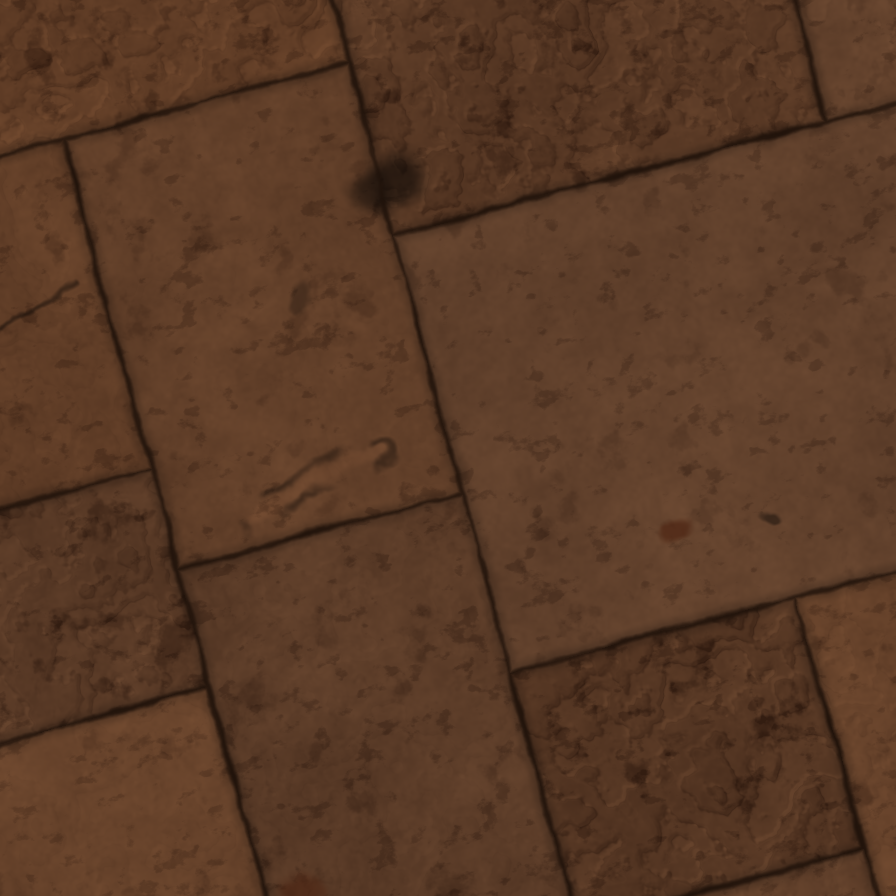
This texture is drawn by a WebGL 2 fragment shader. Its source:

```glsl
#version 300 es
precision highp float;
// Worn brown stone paving, laid at a slant. Straight cuts divide the plane into
// rectangular slabs; each has its own tone, warmth and roughness. Layered noise
// adds flaking relief, pits and stains, and the box distance draws the joints.
uniform vec2 u_resolution;
out vec4 fragColor;

const vec3 DARK_STONE = vec3(0.25, 0.155, 0.1);
const vec3 PALE_STONE = vec3(0.43, 0.292, 0.2);
const vec3 JOINT = vec3(0.125, 0.072, 0.04);
const vec3 RUST = vec3(0.3, 0.14, 0.07);
const float TILT = 0.262;

struct Slab { vec4 box; vec3 finish; };  // finish: tone, warmth, roughness

float hash(vec2 p) {
  vec3 h = fract(vec3(p.xyx) * 0.1031);
  h += dot(h, h.yzx + 33.33);
  return fract((h.x + h.y) * h.z);
}

float noise(vec2 p) {
  vec2 i = floor(p), f = fract(p);
  f = f * f * (3.0 - 2.0 * f);
  return mix(mix(hash(i), hash(i + vec2(1, 0)), f.x),
             mix(hash(i + vec2(0, 1)), hash(i + vec2(1, 1)), f.x), f.y);
}

float fbm(vec2 p) {
  float sum = 0.0, amp = 0.5;
  for (int i = 0; i < 5; i++) {
    sum += amp * noise(p);
    p = mat2(1.6, 1.2, -1.2, 1.6) * p + 17.3;
    amp *= 0.5;
  }
  return sum;
}

// Keep the side of a cut that holds the coordinate x.
void cut(float x, float at, inout float low, inout float high) {
  if (x < at) high = min(high, at); else low = max(low, at);
}

Slab findSlab(vec2 q) {
  vec4 b = vec4(-1, -1, 2, 2);
  vec3 f;
  cut(q.x, 0.616, b.x, b.z);
  if (q.x < 0.616) {
    cut(q.y, 0.797, b.y, b.w);
    f = vec3(0.66, 0.8, 0.8);
    if (q.y < 0.797) {
      cut(q.x, 0.287, b.x, b.z);
      if (q.x > 0.287) {
        cut(q.y, 0.301, b.y, b.w);
        f = q.y > 0.301 ? vec3(0.64, 0.45, 0.12) : vec3(0.56, 0.1, 0.22);
      } else {
        cut(q.y, 0.417, b.y, b.w);
        cut(q.y, 0.166, b.y, b.w);
        f = q.y > 0.417 ? vec3(0.68, 0.7, 0.25)
          : q.y > 0.166 ? vec3(0.46, 0.2, 0.7) : vec3(0.82, 0.6, 0.2);
      }
    }
  } else {
    cut(q.y, 0.597, b.y, b.w);
    cut(q.y, 0.093, b.y, b.w);
    f = vec3(0.74, 0.0, 0.04);
    if (q.y > 0.597) {
      cut(q.x, 1.116, b.x, b.z);
      f = q.x < 1.116 ? vec3(0.48, 0.4, 0.85) : vec3(0.64, 0.1, 0.4);
    } else if (q.y < 0.093) {
      cut(q.x, 0.945, b.x, b.z);
      f = vec3(0.78, 0.6, 0.4);
      if (q.x < 0.945) {
        cut(q.y, -0.198, b.y, b.w);
        f = q.y > -0.198 ? vec3(0.42, 0.35, 0.9) : vec3(0.6, 0.2, 0.4);
      }
    }
  }
  return Slab(b, f);
}

float edgeDistance(vec2 q, vec4 b) {
  vec2 d = min(q - b.xy, b.zw - q);
  return min(d.x, d.y);
}

// Height in soft steps, like split layers of stone.
float terraces(vec2 q) {
  float h = fbm(q * 17.0) * 6.0;
  return floor(h) + smoothstep(0.2, 0.8, fract(h));
}

// Irregular specks where fine noise rises above a level.
float specks(vec2 q, float level) {
  return smoothstep(level, level + 0.14, fbm(q));
}

float segment(vec2 p, vec2 a, vec2 b) {
  vec2 ab = b - a;
  return length(p - a - ab * clamp(dot(p - a, ab) / dot(ab, ab), 0.0, 1.0));
}

float spot(vec2 p, vec2 centre, float radius) {
  return 1.0 - smoothstep(radius * 0.4, radius, length(p - centre));
}

void main() {
  vec2 p = gl_FragCoord.xy / u_resolution;
  vec2 q = mat2(cos(TILT), -sin(TILT), sin(TILT), cos(TILT)) * p;
  vec2 wobble = vec2(fbm(q * 13.0), fbm(q * 13.0 + 40.0)) - 0.48;
  q += 0.009 * wobble;
  Slab slab = findSlab(q);
  float rough = slab.finish.z;
  vec2 s = q + slab.box.xy * 7.0 + 20.0;

  // Stone body: blotches, grain, flaking layers and pits
  float tone = slab.finish.x + 0.4 * (fbm(s * 7.0) - 0.48);
  tone += 0.3 * (fbm(s * 45.0) - 0.48) + 0.1 * (noise(s * 170.0) - 0.5);
  float level = terraces(s);
  float relief = clamp(level - terraces(s + vec2(0.003, -0.004)), -0.6, 0.6);
  float rim = 1.0 - smoothstep(0.0, 0.4, abs(fract(level) - 0.5));
  tone += rough * (0.4 * relief - 0.2 * rim + 0.08 * (level - 2.5));
  tone -= 0.32 * specks(s * vec2(50, 70), 0.6);
  tone -= (0.22 + 0.25 * rough) * specks(s * 28.0 + 9.0, 0.63);
  vec3 color = mix(DARK_STONE, PALE_STONE, clamp(tone, -0.3, 1.2));
  color *= mix(vec3(1), vec3(1.04, 0.98, 0.89), slab.finish.y);

  // A split slab, a long flake, and a few stains
  vec2 w = p + 0.06 * wobble;
  float split = segment(w, vec2(-0.02, 0.617), vec2(0.098, 0.694));
  float flake = segment(w, vec2(0.29, 0.425), vec2(0.425, 0.5));
  float flakeRim = 1.0 - smoothstep(0.0, 0.009, abs(flake - 0.014));
  color *= 1.0 - 0.4 * (1.0 - smoothstep(0.0, 0.007, split));
  color *= 1.0 - 0.35 * flakeRim * smoothstep(0.3, 0.6, noise(p * 30.0));
  color *= 1.0 + 0.1 * (1.0 - smoothstep(0.002, 0.012, flake));
  color = mix(color, RUST, 0.7 * spot(w, vec2(0.753, 0.407), 0.02));
  color = mix(color, RUST, 0.6 * spot(w, vec2(0.33, 0.0), 0.03));
  color *= 1.0 - 0.25 * spot(w, vec2(0.333, 0.661), 0.019);
  color *= 1.0 - 0.4 * spot(w, vec2(0.863, 0.416), 0.014);
  color *= 1.0 - 0.5 * spot(w, vec2(0.435, 0.79), 0.05);

  // Thin joints of uneven depth, with chipped and shaded edges
  float edge = edgeDistance(q, slab.box) + 0.005 * (fbm(s * 50.0) - 0.48);
  float wear = noise(q * 16.0 + 5.0);
  float joint = 1.0 - smoothstep(0.0, 0.004 + 0.003 * wear, edge);
  color *= 1.0 - 0.2 * (1.0 - smoothstep(0.0, 0.016, edge));
  color = mix(color, JOINT, joint * (0.65 + 0.35 * wear));
  fragColor = vec4(color, 1);
}
```
